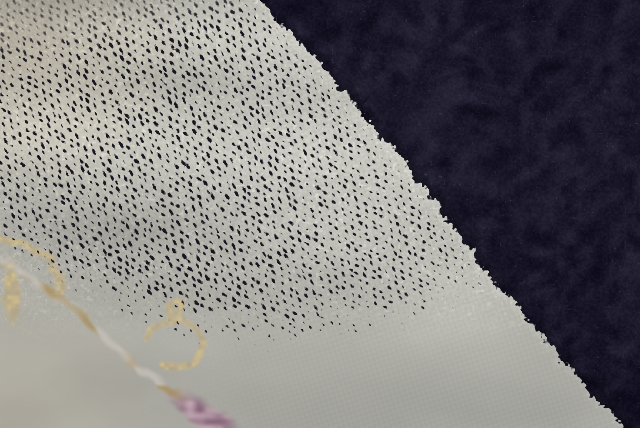
Give the GLSL for this texture, as a Shadertoy shader.

```glsl
// A pale perforated cloth with a frayed diagonal edge lies on dark navy fleece.
// A sheared, jittered lattice cuts the holes; value noise shapes folds, pile and fray;
// soft distance bands lay the gold embroidery in the lower left corner.

float hash(vec2 p) {
    vec3 q = fract(vec3(p.xyx) * 0.1031);
    q += dot(q, q.yzx + 33.33);
    return fract((q.x + q.y) * q.z);
}

float noise(vec2 p) {
    vec2 i = floor(p), f = fract(p);
    f = f * f * (3.0 - 2.0 * f);
    return mix(mix(hash(i), hash(i + vec2(1, 0)), f.x),
               mix(hash(i + vec2(0, 1)), hash(i + vec2(1, 1)), f.x), f.y);
}

float fbm(vec2 p) {
    float sum = 0.0, amp = 0.5;
    for (int i = 0; i < 5; i++) {
        sum += amp * noise(p);
        p = mat2(0.8, 0.6, -0.6, 0.8) * p * 2.03 + 7.1;
        amp *= 0.5;
    }
    return sum;
}

float blob(vec2 p, vec2 center, vec2 radius) {
    vec2 d = (p - center) / radius;
    return exp(-dot(d, d));
}

float ringDistance(vec2 p, vec2 center, vec2 radius) {
    vec2 d = (p - center) / radius;
    return abs(length(d) - 1.0) * min(radius.x, radius.y);
}

// Signed distance to the frayed edge, positive on the cloth
float clothEdge(vec2 p) {
    float t = 1.0 - p.y;
    float x = 0.607 + 0.859 * t + 0.016 * sin(6.283 * t);
    float fray = (fbm(p * 34.0) - 0.5) * 0.036 + (noise(p * 170.0) - 0.5) * 0.013;
    return (x - p.x) * 0.76 + fray;
}

// Coverage of the slanted, ragged holes
float holes(vec2 p, float edge, float px) {
    vec2 q = vec2(dot(p, vec2(0.89, -0.45)), dot(p, vec2(0.45, 0.89)));
    q.y += 0.012 * sin(q.x * 5.0) + 0.006 * noise(p * 14.0);
    q.x += 0.006 * noise(p * 12.0 + 40.0);
    vec2 size = vec2(0.0205, 0.0158);
    vec2 cell = q / size;
    cell.x += 0.5 * mod(floor(cell.y), 2.0);
    vec2 id = floor(cell);
    float rnd = hash(id + 80.0);
    vec2 jitter = vec2(hash(id + 131.0), hash(id + 217.0)) - 0.5;
    vec2 d = (fract(cell) - 0.5 - jitter * vec2(0.45, 0.4)) * size;
    d.y += (0.1 + 0.5 * hash(id + 311.0)) * d.x;

    float lowerLimit = 0.19 + 0.55 * (p.x - 0.65) * (p.x - 0.65);
    float zone = smoothstep(-0.01, 0.13, p.y - lowerLimit + (rnd - 0.5) * 0.08);
    zone *= smoothstep(0.0, 0.05, edge) * mix(1.0, 0.78, smoothstep(0.45, 0.95, p.x));
    float corner = smoothstep(0.82, 0.98, p.y - p.x * 0.2);
    zone *= mix(0.85, 1.0, smoothstep(0.0, 0.3, p.x)) * (1.0 - 0.2 * corner);
    float radius = 0.0033 * zone * (0.45 + 0.85 * rnd);
    float shape = length(d / vec2(1.65, 0.95)) + (noise(p * 300.0) - 0.5) * 0.0028;
    float blur = px * 0.65 + 0.0016 * corner;
    float cut = 1.0 - smoothstep(-blur, blur, shape - radius);
    return cut * smoothstep(0.05, 0.35, zone) * (1.0 - 0.4 * corner);
}

vec3 fleece(vec2 p) {
    vec2 q = p * 27.0 + 1.5 * vec2(noise(p * 11.0), noise(p * 11.0 + 5.0));
    float pile = fbm(q);
    float relief = noise(q) - noise(q + vec2(-0.2, 0.4));
    float shade = 0.4 + 0.3 * relief + 0.75 * (pile - 0.48);
    shade += (noise(p * 230.0) - 0.5) * 0.3 + (fbm(p * 5.0) - 0.48) * 0.35;
    shade -= 0.2 * smoothstep(0.4, 0.0, p.y);
    vec3 col = mix(vec3(0.05, 0.043, 0.1), vec3(0.185, 0.175, 0.25), clamp(shade, 0.0, 1.0));
    return col + 0.08 * smoothstep(0.88, 1.0, noise(p * 260.0 + 60.0));
}

vec3 cloth(vec2 p) {
    // Broad folds of light and shade
    float light = 0.668 + 0.1 * blob(p, vec2(0.52, 0.91), vec2(0.42, 0.13));
    light += 0.115 * blob(p, vec2(0.78, 0.58), vec2(0.5, 0.21));
    light += 0.09 * blob(p, vec2(0.12, 0.69), vec2(0.35, 0.11));
    light += 0.05 * blob(p, vec2(1.1, 0.3), vec2(0.2, 0.13));
    light -= 0.07 * blob(p, vec2(0.4, 0.81), vec2(0.22, 0.055));
    light -= 0.05 * blob(p, vec2(0.34, 0.47), vec2(0.28, 0.06));
    light -= 0.04 * blob(p, vec2(0.85, 0.04), vec2(0.5, 0.1));
    light -= 0.07 * blob(p, vec2(0.1, 1.02), vec2(0.35, 0.06));
    light += (fbm(p * vec2(4.0, 9.0)) - 0.48) * 0.06;
    // Thread grain, bright flecks and a faint fine weave
    float focus = smoothstep(0.15, 0.4, p.y);
    light += focus * ((noise(p * 220.0) - 0.5) * 0.06 + 0.08 * smoothstep(0.7, 1.0, noise(p * 150.0 + 30.0)));
    vec2 weave = vec2(p.x * 0.89 - p.y * 0.45, p.x * 0.45 + p.y * 0.89) * 390.0;
    light += 0.012 * sin(weave.x) * sin(weave.y) * smoothstep(0.2, 0.9, p.x);
    float warm = max(blob(p, vec2(0.0, 0.9), vec2(0.4, 0.3)), 0.7 * blob(p, vec2(0.0), vec2(0.4, 0.3)));
    return light * mix(vec3(1.0, 1.0, 0.962), vec3(1.025, 0.995, 0.915), warm);
}

vec3 embroidery(vec3 col, vec2 p) {
    vec2 w = p + (vec2(noise(p * 40.0), noise(p * 40.0 + 9.0)) - 0.5) * 0.014;
    float strand = noise(p * 95.0);
    // Pale stem with gold stitches
    float stem = abs(w.y - 0.395 + 0.74 * w.x - 0.012 * sin(w.x * 14.0)) * 0.8;
    float stemMask = smoothstep(0.016, 0.001, stem) * smoothstep(0.45, 0.4, p.x);
    vec3 thread = mix(vec3(0.77, 0.75, 0.72), vec3(0.66, 0.56, 0.37), smoothstep(0.45, 0.8, noise(p * 24.0)));
    col = mix(col, thread, stemMask * 0.8);
    // Gold arc, curl, loop and hanging bud
    float arc = ringDistance(w, vec2(0.0, 0.335), vec2(0.138, 0.103)) + step(p.y, 0.31);
    float gap = smoothstep(0.02, 0.05, 0.4 - p.x) * smoothstep(0.205, 0.19, p.y);
    float curl = ringDistance(w, vec2(0.408, 0.195), vec2(0.064, 0.057)) + 0.04 * gap;
    float loop = ringDistance(w, vec2(0.407, 0.278), vec2(0.015, 0.014));
    float gold = smoothstep(0.014, 0.0, min(arc, min(curl, loop)));
    gold = max(gold, smoothstep(0.2, 0.8, blob(w, vec2(0.028, 0.315), vec2(0.023, 0.08))));
    col = mix(col, vec3(0.78, 0.69, 0.48) * (0.88 + 0.22 * strand), gold * (0.45 + 0.4 * strand));
    // Pink petal
    vec2 d = w - vec2(0.485, 0.025);
    float petal = blob(vec2(d.x * 0.84 + d.y * -0.54, d.x * 0.54 + d.y * 0.84), vec2(0), vec2(0.1, 0.034));
    vec3 pink = mix(vec3(0.5, 0.36, 0.45), vec3(0.78, 0.65, 0.71), noise(p * vec2(45.0, 70.0)));
    return mix(col, pink, smoothstep(0.2, 0.8, petal) * 0.85);
}

void mainImage(out vec4 fragColor, in vec2 fragCoord) {
    vec2 p = fragCoord / iResolution.y;
    float px = 1.0 / iResolution.y;
    float edge = clothEdge(p);

    vec3 sheet = embroidery(cloth(p), p);
    sheet += 0.04 * smoothstep(0.018, 0.0, edge);
    sheet = mix(sheet, vec3(0.09, 0.085, 0.12), holes(p, edge, px));

    // Contact shadow under the frayed edge
    vec3 ground = fleece(p) * mix(0.7, 1.0, smoothstep(0.0, 0.025, -edge));
    fragColor = vec4(mix(ground, sheet, smoothstep(-px, px, edge)), 1.0);
}
```
